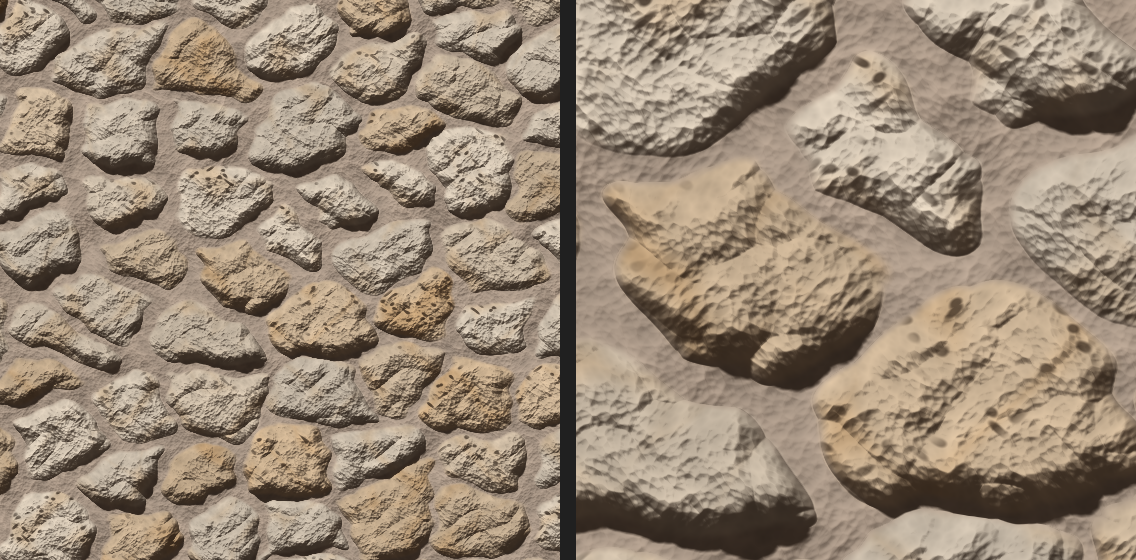
Left: the whole. Right: its middle third, enlarged.
Give the GLSL for this texture, as a Shadertoy shader.

```glsl
const vec2 STONES = vec2(6.4, 8.2);

vec2 hash2(vec2 p) {
    vec3 q = fract(p.xyx * vec3(.1031, .1030, .0973));
    q += dot(q, q.yzx + 33.33);
    return fract((q.xx + q.yz) * q.zy);
}

// Distance to the nearest scattered point
float cellular(vec2 p) {
    vec2 id = floor(p), f = p - id;
    float d = 4.;
    for (int y = -1; y <= 1; y++)
    for (int x = -1; x <= 1; x++) {
        vec2 g = vec2(x, y), r = g + hash2(id + g + 71.) - f;
        d = min(d, dot(r, r));
    }
    return sqrt(d);
}

vec2 stoneCentre(vec2 id) {
    return id + .5 + .78 * (hash2(id + 13.) - .5);
}

// Rounded Voronoi stones: x = depth inside the outline, yz = stone id
vec3 stone(vec2 p) {
    vec2 q = p * STONES + 20.;
    q += .06 * sin(q.yx * vec2(5.1, 4.3) + vec2(1., 4.)) + .025 * sin(q.yx * vec2(14., 11.) + q);
    vec2 base = floor(q), id = base, centre = q;
    float nearest = 9.;
    for (int y = -1; y <= 1; y++)
    for (int x = -1; x <= 1; x++) {
        vec2 g = base + vec2(x, y), c = stoneCentre(g);
        float d = dot(c - q, c - q);
        if (d < nearest) { nearest = d; id = g; centre = c; }
    }
    float corners = 0.;
    for (int y = -1; y <= 1; y++)
    for (int x = -1; x <= 1; x++) {
        if (x == 0 && y == 0) continue;
        vec2 c = stoneCentre(id + vec2(x, y));
        corners += exp(-18. * dot(.5 * (c + centre) - q, normalize(c - centre)));
    }
    float r = hash2(id + 5.).y;
    return vec3(-log(corners) / 18. - mix(.02, .12, r * r), id);
}

// Large shapes: domed, tilted, lumpy stones set in wavy mortar
float relief(vec2 p, out vec3 s) {
    s = stone(p);
    float lump = cellular(p * vec2(21., 25.) + .4 * sin(p.yx * 50.));
    s.x += .07 * (.45 - lump);
    float t = clamp(s.x / .2, 0., 1.), dome = t * (2. - t);
    vec2 r = hash2(s.yz + 5.), tilt = hash2(s.yz + 31.) - .5;
    float top = .016 + .012 * r.x - .012 * lump * lump;
    top += .04 * dot(p * STONES + 20. - s.yz - .5, tilt);
    float mortar = .002 * (sin(p.x * 31. + 3. * sin(p.y * 17.)) + sin(p.y * 43. + 2. * sin(p.x * 23.)));
    return mix(mortar, max(top, .008), dome);
}

// Fine roughness, centred on zero
float grain(vec2 p) {
    p += .004 * sin(p.yx * vec2(83., 71.));
    float g = .0040 * cellular(p * 41.);
    g += .0028 * cellular(mat2(.8, .6, -.6, .8) * p * 93.);
    g += .0017 * cellular(mat2(.6, -.8, .8, .6) * p * 197.);
    return g - .004;
}

float surface(vec2 p, out vec3 s, out float g) {
    float h = relief(p, s);
    g = grain(p);
    return h + g * mix(.4, 1., smoothstep(0., .05, s.x));
}

void mainImage(out vec4 fragColor, in vec2 fragCoord) {
    vec2 p = fragCoord / iResolution.y;
    vec3 s, unused;
    float g, ignored, e = .0013;
    float h = surface(p, s, g);
    float hx = surface(p + vec2(e, 0.), unused, ignored);
    float hy = surface(p + vec2(0., e), unused, ignored);
    vec3 normal = normalize(vec3(h - hx, h - hy, e));

    // Sun from the upper left, with cast shadows
    vec3 sun = normalize(vec3(-.36, .68, .64));
    vec2 toSun = normalize(sun.xy);
    float slope = sun.z / length(sun.xy), block = 0.;
    for (int i = 1; i <= 10; i++) {
        float t = float(i) * .0044;
        block = max(block, relief(p + toSun * t, unused) - h - t * slope);
    }
    float light = smoothstep(-.2, .85, dot(normal, sun)) * (1. - smoothstep(.001, .004, block));

    // Cream and ochre limestone, grey-brown mortar
    vec2 tone = hash2(s.yz + 47.);
    float inside = smoothstep(-.02, .04, s.x);
    float patches = cellular(p * 13. + .5 * sin(p.yx * 37.));
    float ochre = .55 * smoothstep(.55, 1., tone.x) + .4 * smoothstep(.4, .9, patches);
    vec3 rock = mix(vec3(.80, .755, .69), vec3(.74, .61, .45), ochre) * mix(.94, 1.04, tone.y);
    vec3 mortar = vec3(.675, .61, .55) * (.95 + .1 * patches);
    vec3 col = mix(mortar, rock, inside) * (1. + 30. * g);

    // Pits scattered over the more porous stones
    float pit = smoothstep(.27, .12, cellular(p * vec2(42., 60.) + .3 * sin(p.yx * 140.)));
    pit *= inside * smoothstep(.3, .8, tone.y) * smoothstep(.25, .6, patches);
    light *= 1. - .8 * pit;

    col *= vec3(.3, .26, .23) + vec3(.74, .77, .79) * light;
    fragColor = vec4(clamp(col, 0., 1.), 1.);
}
```
